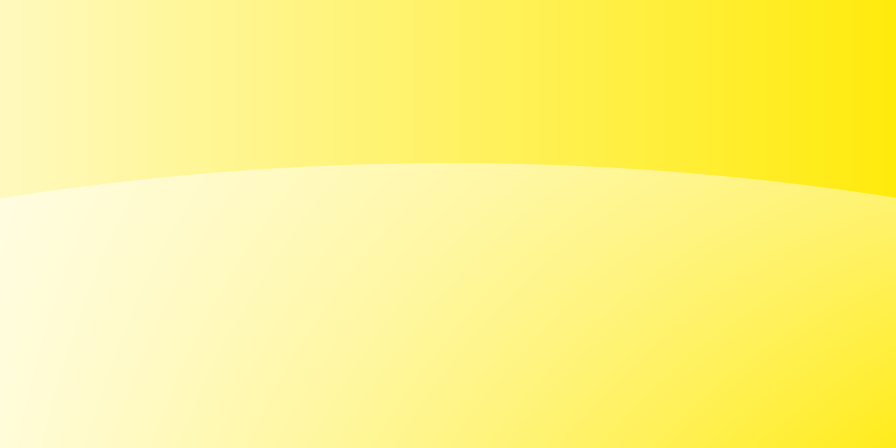
Give the GLSL for this background, as a WebGL 2 fragment shader.

```glsl
#version 300 es
precision highp float;
// Draws a soft yellow gradient with a pale translucent hill curving across the lower part.

uniform vec2 u_resolution;
out vec4 fragColor;

// Palette: every tone is pure yellow tinted towards white.
const vec3 YELLOW = vec3(1.0, 0.915, 0.0);
const vec3 WHITE = vec3(1.0);

// Whiteness of the backdrop at its left and right edges.
const float BACKDROP_LEFT = 0.745;
const float BACKDROP_RIGHT = 0.045;

// Hill outline: apex in canvas units, and drop at the sides.
const vec2 HILL_APEX = vec2(0.502, 0.636);
const float HILL_DROP = 0.312;

// Veil opacity as (left, right), along the crest and along the bottom.
const vec2 CREST_VEIL = vec2(0.53, 0.41);
const vec2 BASE_VEIL = vec2(0.42, 0.06);
const float BASE_FALLOFF = 0.7;

// Height of the hill outline at a horizontal position.
float hillHeight(float x) {
    float offset = x - HILL_APEX.x;
    return HILL_APEX.y - HILL_DROP * offset * offset;
}

// Opacity of the veil, thinning downwards and to the right.
float veilOpacity(vec2 uv, float crest) {
    float atCrest = mix(CREST_VEIL.x, CREST_VEIL.y, uv.x);
    float atBase = mix(BASE_VEIL.x, BASE_VEIL.y, pow(uv.x, BASE_FALLOFF));
    return mix(atBase, atCrest, clamp(uv.y / crest, 0.0, 1.0));
}

void main() {
    vec2 uv = gl_FragCoord.xy / u_resolution;

    // Backdrop gradient from pale to saturated yellow.
    vec3 color = mix(YELLOW, WHITE, mix(BACKDROP_LEFT, BACKDROP_RIGHT, uv.x));

    // Hill veil with an edge smoothed over about one pixel.
    float crest = hillHeight(uv.x);
    float coverage = clamp((crest - uv.y) * u_resolution.y + 0.5, 0.0, 1.0);
    color = mix(color, WHITE, coverage * veilOpacity(uv, crest));

    fragColor = vec4(color, 1.0);
}
```
